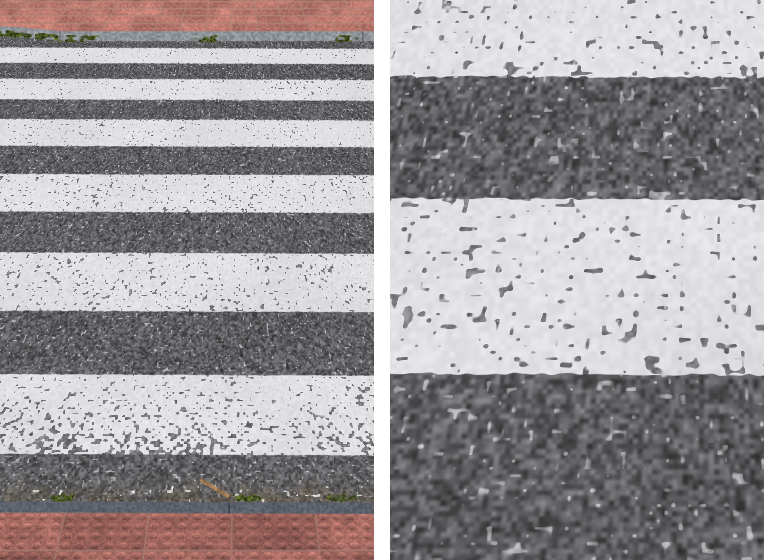
Left, the full canvas; right, a detail of the centre.
A Shadertoy shader for this pattern:

```glsl
// Zebra crossing seen in perspective between two red-tiled pavements with kerbs and weeds.

// Layout, in canvas heights measured downward from the top
const float HORIZON     = 0.3385;   // height of the vanishing line above the canvas
const float VANISH_X    = 0.414;
const float FIRST_BAR   = 2.363;    // depth of the farthest bar
const float BAR_PERIOD  = 0.2739;   // depth from bar to bar
const float BAR_FILL[6] = float[6](0.524, 0.548, 0.53, 0.53, 0.54, 0.45);
const float ROAD_TILT   = 0.004;
const float FAR_KERB    = 0.056;
const float FAR_ROAD    = 0.0735;
const float NEAR_KERB   = 0.895;
const float NEAR_TILES  = 0.915;
const float TILE_WIDTH  = 0.1184;
const float GRAIN       = 310.0;    // stones per unit of ground
const float WEAR        = 0.10;     // chipping of the paint

const vec3 PAINT     = vec3(0.875, 0.875, 0.885);
const vec3 ASPHALT   = vec3(0.365, 0.365, 0.375);
const vec3 FAR_TILE  = vec3(0.70, 0.45, 0.41);
const vec3 NEAR_TILE = vec3(0.61, 0.39, 0.36);
const vec3 FAR_STONE = vec3(0.56, 0.58, 0.60);
const vec3 NEAR_STONE = vec3(0.36, 0.38, 0.42);
const vec3 SOIL      = vec3(0.41, 0.37, 0.31);
const vec3 WEED      = vec3(0.27, 0.32, 0.13);
const vec3 TWIG      = vec3(0.62, 0.48, 0.34);

float hash(vec2 p) {
    vec3 q = fract(p.xyx * 0.1031);
    q += dot(q, q.yzx + 33.33);
    return fract((q.x + q.y) * q.z);
}

float noise(vec2 p) {
    vec2 i = floor(p), f = fract(p);
    f = f * f * (3.0 - 2.0 * f);
    return mix(mix(hash(i), hash(i + vec2(1, 0)), f.x),
               mix(hash(i + vec2(0, 1)), hash(i + vec2(1, 1)), f.x), f.y);
}

float past(float edge, float y) {
    float soft = 0.8 / iResolution.y;
    return smoothstep(edge - soft, edge + soft, y);
}

float segment(vec2 p, vec2 a, vec2 b) {
    vec2 ab = b - a;
    return length(p - a - ab * clamp(dot(p - a, ab) / dot(ab, ab), 0.0, 1.0));
}

// Tiles with grout lines and raised, top-lit studs
vec3 tiles(vec2 p, float depth, float start, float rowDepth, vec3 tint, vec2 studs, float relief) {
    vec2 t = vec2((p.x - VANISH_X) * depth / TILE_WIDTH, (start - depth) / rowDepth);
    vec2 gap = abs(fract(t + 0.5) - 0.5) * vec2(TILE_WIDTH / depth, rowDepth / (depth * depth));
    float grout = 1.0 - past(0.0012, min(gap.x, gap.y));
    vec2 s = fract(t * studs) - 0.5;
    float dome = smoothstep(0.42, 0.28, length(s));
    vec3 c = tint * (0.93 + 0.14 * hash(floor(t)));
    c *= 1.0 - relief * dome * s.y + 0.22 * (noise(p * 330.0) - 0.5) + 0.2 * (noise(p * 45.0) - 0.5);
    return mix(c, mix(tint, vec3(0.68, 0.60, 0.55), 0.55), grout * 0.75);
}

vec3 asphalt(vec2 g) {
    float grit = noise(g * GRAIN) + 0.6 * noise(g * GRAIN * 0.55 + 31.0) - 0.8;
    float stone = smoothstep(0.80, 0.95, noise(g * GRAIN * 0.7 + 71.0));
    return ASPHALT * (1.0 + 0.65 * grit + 0.08 * (noise(g * 12.0) - 0.5)) + 0.3 * stone;
}

// Chips thicken in patches, toward the viewer and along the nearest bar's lower edge
float chips(vec2 g, float bar, float f) {
    float patches = noise(g * vec2(14.0, 20.0) + 5.0);
    float worn = WEAR * (0.3 + 0.12 * bar) * patches * 2.0;
    worn += step(4.5, bar) * smoothstep(0.12, 0.45, f) * 0.32 * patches;
    float fine = noise(g * vec2(190.0, 230.0) + 3.0);
    return smoothstep(0.0, 0.10, fine - 0.89 + worn);
}

void mainImage(out vec4 fragColor, in vec2 fragCoord) {
    vec2 p = fragCoord / iResolution.y;
    p.y = 1.0 - p.y;
    float depth = 1.0 / (p.y + HORIZON);
    vec2 ground = vec2((p.x - VANISH_X) * depth, -log(depth));

    // Road and painted bars
    vec3 road = asphalt(ground);
    float k = (FIRST_BAR - 1.0 / (p.y - ROAD_TILT * p.x + HORIZON)) / BAR_PERIOD;
    float bar = clamp(floor(k + 0.2), 0.0, 5.0);
    float f = k - bar, fill = BAR_FILL[int(bar)];
    float perHeight = depth * depth / BAR_PERIOD;
    float edge = (abs(f - 0.5 * fill) - 0.5 * fill) / perHeight;
    edge += 0.0016 * (noise(ground * 160.0) - 0.5);
    vec3 paint = PAINT * (1.0 + 0.07 * (noise(ground * 240.0) - 0.5) + 0.04 * (noise(ground * 9.0) - 0.5));
    float cover = (1.0 - past(0.0, edge)) * (1.0 - 0.8 * chips(ground, bar, f));
    vec3 col = mix(road, paint, cover);

    // Soil, pebbles and a twig in the near gutter
    float dirt = smoothstep(0.845, 0.89, p.y) * noise(p * 55.0);
    col = mix(col, SOIL * (0.55 + 0.9 * noise(p * 280.0)), dirt * 0.75);
    col += 0.45 * smoothstep(0.86, 0.93, noise(p * 130.0)) * smoothstep(0.85, 0.88, p.y);
    float twig = segment(p, vec2(0.360, 0.858), vec2(0.406, 0.885));
    col = mix(col, TWIG * (0.8 + 0.4 * noise(p * 200.0)), 1.0 - past(0.0035, twig));

    // Kerbs and pavements
    float bend = 0.009 * smoothstep(0.13, 0.0, p.x);
    float rough = 0.85 + 0.3 * noise(p * 260.0);
    float farJoint = past(0.0012, min(abs(p.x - 0.107), abs(p.x - 0.648)));
    float nearJoint = past(0.0014, abs(p.x - 0.409));
    col = mix(FAR_STONE * rough * mix(0.65, 1.0, farJoint), col, past(FAR_ROAD - bend, p.y));
    vec3 farTiles = tiles(p, depth, 2.53, 0.1, FAR_TILE, vec2(4.0, 2.0), 0.2);
    col = mix(farTiles, col, past(FAR_KERB - bend, p.y));
    float lean = p.y - ROAD_TILT * p.x;
    col = mix(col, NEAR_STONE * rough * mix(0.6, 1.0, nearJoint), past(NEAR_KERB, lean));
    vec3 nearTiles = tiles(p, depth, 0.7975, 0.041, NEAR_TILE, vec2(6.0, 4.0), 0.75);
    col = mix(col, nearTiles, past(NEAR_TILES, lean));

    // Weeds in ragged clumps along both kerbs
    float farClump = smoothstep(0.27, 0.12, p.x) + smoothstep(0.035, 0.01, min(abs(p.x - 0.37), abs(p.x - 0.62)));
    float nearClump = smoothstep(0.05, 0.01, min(abs(p.x - 0.11), min(abs(p.x - 0.44), abs(p.x - 0.61))));
    float farBand = smoothstep(0.011, 0.003, abs(p.y - 0.069 + bend));
    float nearBand = smoothstep(0.012, 0.003, abs(p.y - 0.889));
    float growth = max(farBand * farClump, nearBand * nearClump) * (0.3 + noise(p * vec2(150.0, 190.0)));
    col = mix(col, WEED * (0.45 + 1.1 * noise(p * 300.0)), smoothstep(0.5, 0.8, growth));

    fragColor = vec4(clamp(col, 0.0, 1.0), 1.0);
}
```
